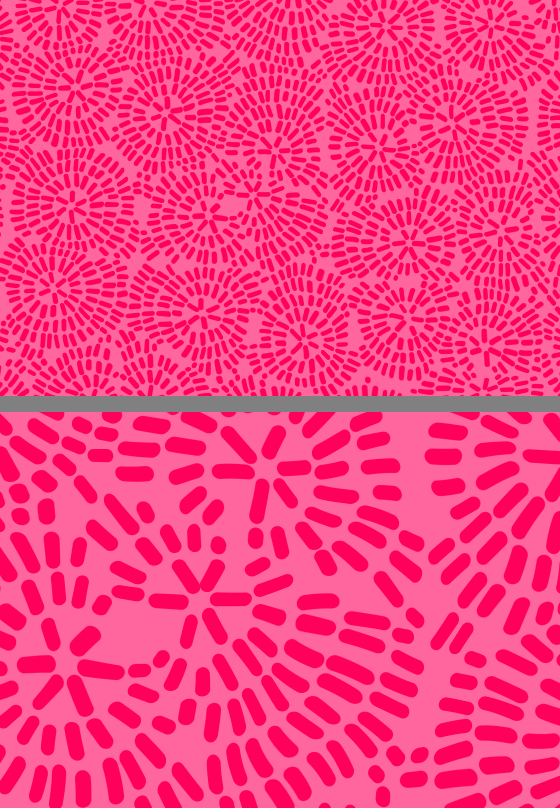
Top, the full canvas; bottom, a detail of the centre.
This pattern is drawn by a WebGL 1 fragment shader. Its source:

```glsl
precision highp float;
// Bursts of short rounded dashes radiating from scattered centres.
// Every burst owns a Voronoi cell filled with rings of dashes, and each
// dash is trimmed so that it stops just short of the cell border.

uniform vec2 u_resolution;

const float TAU = 6.2831853;
const float DASH_RADIUS = 0.165; // lengths are in units of one ring step

vec2 hash2(vec2 p) {
  vec3 q = fract(p.xyx * vec3(0.1031, 0.1030, 0.0973));
  q += dot(q, q.yzx + 33.33);
  return fract((q.xx + q.yz) * q.zy);
}

float cornerSlope(vec2 corner, vec2 offset) {
  float a = TAU * hash2(corner + 71.0).x;
  return dot(vec2(cos(a), sin(a)), offset);
}

float gradientNoise(vec2 p) {
  vec2 i = floor(p), f = p - i;
  vec2 u = f * f * f * (f * (f * 6.0 - 15.0) + 10.0);
  vec2 e = vec2(1.0, 0.0);
  return mix(
    mix(cornerSlope(i, f), cornerSlope(i + e, f - e), u.x),
    mix(cornerSlope(i + e.yx, f - e.yx), cornerSlope(i + 1.0, f - 1.0), u.x),
    u.y);
}

// Burst centre inside a coarse grid cell
vec2 burstCentre(vec2 cell) {
  return 6.9 * (cell + 0.5 + 0.74 * (hash2(cell + 19.0) - 0.5));
}

float segmentDistance(vec2 p, vec2 a, vec2 b) {
  vec2 ab = b - a;
  return length(p - a - ab * clamp(dot(p - a, ab) / dot(ab, ab), 0.0, 1.0));
}

// Outer end of a dash along dir, kept clear of all neighbouring bursts
float trimmedEnd(vec2 mid, vec2 dir, float end, vec2 home, vec2 cell) {
  for (int y = -2; y <= 2; y++) {
    for (int x = -2; x <= 2; x++) {
      vec2 other = burstCentre(cell + vec2(float(x), float(y)));
      vec2 apart = other - home;
      if (dot(apart, apart) > 0.01) {
        vec2 n = normalize(apart);
        float room = dot(0.5 * (home + other) - mid, n) - DASH_RADIUS - 0.04;
        end = min(end, room / max(dot(dir, n), 0.01));
      }
    }
  }
  return end;
}

float dashDistance(vec2 p) {
  // Nearest burst
  vec2 cell = floor(p / 6.9), home = vec2(0.0), homeCell = cell;
  float nearest = 1e3;
  for (int y = -2; y <= 2; y++) {
    for (int x = -2; x <= 2; x++) {
      vec2 c = cell + vec2(float(x), float(y));
      vec2 centre = burstCentre(c);
      float d = distance(p, centre);
      if (d < nearest) {
        nearest = d;
        home = centre;
        homeCell = c;
      }
    }
  }

  // Ring of this burst, and the angular slot on it
  float ring = max(floor(nearest - 0.2), 0.0);
  float radius = ring + 0.7;
  float count = floor(TAU * (radius - 0.1) / 0.54);
  vec2 seed = homeCell * 37.0 + 200.0;
  float turn = hash2(seed + vec2(ring, 11.0)).x;
  vec2 rel = p - home;
  float slot = floor((atan(rel.y, rel.x) / TAU - turn) * count + 0.5);

  float best = 1e3;
  for (int k = -1; k <= 1; k++) {
    float index = slot + float(k);
    vec2 key = seed + vec2(ring * 5.3, mod(index, count) * 1.7);
    vec2 shape = hash2(key), sway = hash2(key + 57.0) - 0.5;
    float halfLength = 0.17 + 0.15 * sqrt(shape.x);
    float shift = (0.49 - DASH_RADIUS - halfLength) * (2.0 * shape.y - 1.0);
    float angle = TAU * ((index + 0.22 * sway.x) / count + turn);
    vec2 mid = home + (radius + shift) * vec2(cos(angle), sin(angle));
    angle += 0.28 * sway.y;
    vec2 dir = vec2(cos(angle), sin(angle));
    float end = trimmedEnd(mid, dir, halfLength, home, homeCell);
    if (end > 0.05 - halfLength) {
      float d = segmentDistance(p, mid - dir * halfLength, mid + dir * end);
      best = min(best, d - DASH_RADIUS);
    }
  }
  return best;
}

void main() {
  float pixel = 26.5 / u_resolution.y;
  vec2 p = gl_FragCoord.xy * pixel + 40.0;

  // Gentle warp for a hand-drawn irregularity
  p += 0.32 * vec2(gradientNoise(p * 0.45), gradientNoise(p * 0.45 + 31.7));

  float ink = 1.0 - smoothstep(-0.7 * pixel, 0.7 * pixel, dashDistance(p));
  vec3 pink = vec3(1.0, 0.40, 0.62), crimson = vec3(1.0, 0.0, 0.355);
  gl_FragColor = vec4(mix(pink, crimson, ink), 1.0);
}
```
